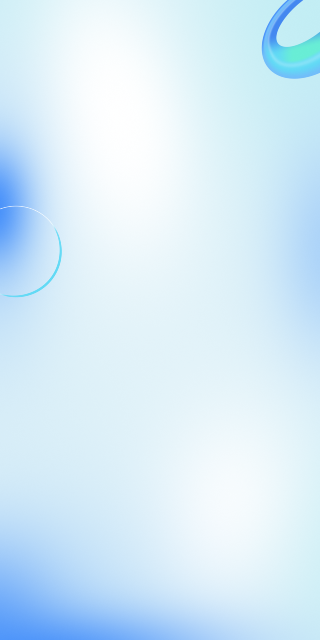
A Shadertoy shader for this background:

```glsl
const vec3 BASE = vec3(0.860, 0.940, 0.970);
const vec3 AQUA = vec3(0.745, 0.930, 0.955);
const vec3 PALE_BLUE = vec3(0.660, 0.820, 0.975);
const vec3 BLUE = vec3(0.270, 0.560, 0.980);
const vec3 DEEP_BLUE = vec3(0.240, 0.510, 0.940);
const vec3 SKY = vec3(0.430, 0.730, 0.980);
const vec3 CYAN = vec3(0.360, 0.850, 0.960);
const vec3 MINT = vec3(0.390, 0.930, 0.830);
const vec3 WHITE = vec3(1.0);

const vec2 CIRCLE_CENTER = vec2(0.050, 1.214);
const float CIRCLE_RADIUS = 0.143;
const vec2 CIRCLE_LIT_SIDE = vec2(0.78, -0.62);
const float STROKE_THIN = 0.0022;
const float STROKE_THICK = 0.0075;

const float LOOP_TILT = 0.695;
const vec2 LOOP_CENTER = vec2(0.983, 1.908);
const vec2 LOOP_RADII = vec2(0.188, 0.125);
const vec2 HOLE_CENTER = vec2(0.971, 1.948);
const vec2 HOLE_RADII = vec2(0.132, 0.055);
const float GRAIN = 0.004;

float hash(vec2 p) {
    return fract(sin(dot(p, vec2(12.9898, 78.233))) * 43758.5453);
}

vec2 rotate(vec2 p, float angle) {
    float c = cos(angle), s = sin(angle);
    return vec2(c * p.x + s * p.y, c * p.y - s * p.x);
}

// Soft elliptical light; a higher power gives a flatter core
float glow(vec2 p, vec2 center, vec2 radii, float angle, float power) {
    vec2 q = rotate(p - center, angle) / radii;
    return exp(-pow(dot(q, q) + 1e-6, power));
}

float ellipseDistance(vec2 q, vec2 radii) {
    float k = length(q / radii);
    return k * (k - 1.0) / max(length(q / (radii * radii)), 1e-4);
}

vec3 background(vec2 p) {
    vec3 col = BASE;
    // Aqua corners and the pale right edge
    col = mix(col, AQUA, 0.85 * glow(p, vec2(1.0, 1.95), vec2(0.48, 0.50), 0.0, 1.0));
    col = mix(col, AQUA, 0.50 * glow(p, vec2(0.0, 2.05), vec2(0.30, 0.30), 0.0, 1.0));
    col = mix(col, AQUA, 0.55 * glow(p, vec2(1.05, 0.25), vec2(0.22, 0.42), 0.0, 1.0));
    col = mix(col, PALE_BLUE, 0.95 * glow(p, vec2(1.03, 1.22), vec2(0.17, 0.34), 0.0, 1.0));
    // White lights
    col = mix(col, WHITE, 0.70 * glow(p, vec2(0.37, 1.58), vec2(0.30, 0.54), 0.12, 1.0));
    col = mix(col, WHITE, 0.95 * glow(p, vec2(0.37, 1.64), vec2(0.17, 0.36), 0.22, 1.2));
    col = mix(col, WHITE, 0.55 * glow(p, vec2(0.72, 0.47), vec2(0.30, 0.37), -0.20, 1.0));
    col = mix(col, WHITE, 0.65 * glow(p, vec2(0.70, 0.40), vec2(0.16, 0.24), -0.25, 1.0));
    // Blue light on the left edge
    col = mix(col, PALE_BLUE, 0.75 * glow(p, vec2(-0.03, 1.30), vec2(0.18, 0.40), 0.0, 1.0));
    col = mix(col, BLUE, 0.98 * glow(p, vec2(-0.02, 1.35), vec2(0.105, 0.17), 0.0, 1.0));
    // Blue light along the bottom
    col = mix(col, PALE_BLUE, 0.80 * glow(p, vec2(0.0, 0.0), vec2(0.48, 0.36), 0.25, 1.0));
    col = mix(col, BLUE, 0.60 * glow(p, vec2(-0.05, 0.05), vec2(0.22, 0.25), 0.0, 1.0));
    col = mix(col, BLUE, 0.95 * glow(p, vec2(0.12, -0.05), vec2(0.56, 0.135), 0.0, 1.0));
    return col;
}

// Thin circle that swells into a cyan crescent
vec3 drawCircle(vec3 col, vec2 p, float px) {
    vec2 q = p - CIRCLE_CENTER;
    float r = length(q);
    float lit = smoothstep(0.1, 1.0, dot(q / max(r, 1e-4), CIRCLE_LIT_SIDE));
    float width = mix(STROKE_THIN, STROKE_THICK, lit);
    float d = abs(r - CIRCLE_RADIUS + 0.5 * width) - 0.5 * width;
    float cover = smoothstep(0.5 * px, -0.5 * px, d);
    vec3 stroke = mix(WHITE, CYAN, smoothstep(0.0, 0.35, lit));
    return mix(col, stroke, cover * mix(0.75, 0.95, lit));
}

// Glossy tilted loop
vec3 drawLoop(vec3 col, vec2 p, float px) {
    float outer = ellipseDistance(rotate(p - LOOP_CENTER, LOOP_TILT), LOOP_RADII);
    float inner = ellipseDistance(rotate(p - HOLE_CENTER, LOOP_TILT), HOLE_RADII);
    float across = clamp(inner / max(inner - outer, 1e-4), 0.0, 1.0);

    // Upper arm: blue bands
    vec3 arm = mix(DEEP_BLUE, SKY, smoothstep(0.35, 0.75, across));
    arm = mix(arm, BLUE, smoothstep(0.80, 0.95, across));
    // Lower arm: mint inner wall above a cyan face
    vec3 face = mix(CYAN, SKY, smoothstep(0.65, 1.0, across));
    vec3 wall = mix(CYAN, MINT, smoothstep(0.86, 0.92, p.x));
    vec3 base = mix(wall, face, smoothstep(0.38, 0.52, across));
    float low = smoothstep(1.90, 1.83, p.y - 0.25 * (p.x - 0.88));
    vec3 body = mix(arm, base, low);
    // Highlight along the fold
    body = mix(body, WHITE, 0.22 * exp(-pow((across - 0.55) / 0.08, 2.0)));

    float edge = max(outer, -inner);
    return mix(col, body, 0.95 * smoothstep(0.6 * px, -0.6 * px, edge));
}

void mainImage(out vec4 fragColor, in vec2 fragCoord) {
    // Canvas spans 1 by 2 units
    vec2 p = fragCoord / iResolution.xy * vec2(1.0, 2.0);
    float px = 2.0 / iResolution.y;
    vec3 col = background(p);
    col = drawCircle(col, p, px);
    col = drawLoop(col, p, px);
    // Fine grain prevents banding
    col += GRAIN * (hash(p) - 0.5);
    fragColor = vec4(clamp(col, 0.0, 1.0), 1.0);
}
```
